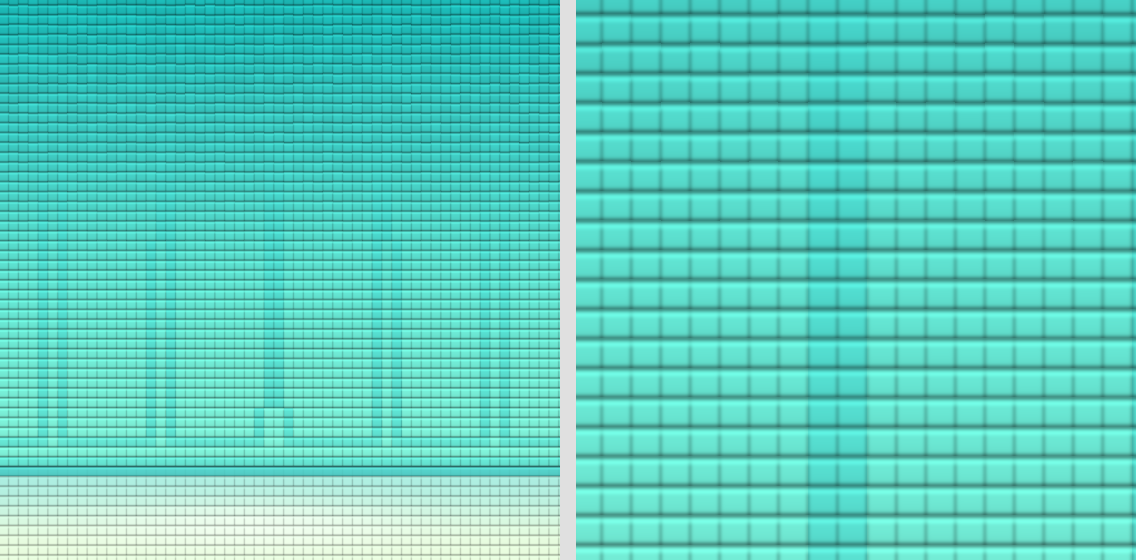
Left, the full canvas; right, a detail of the centre.
This pattern is drawn by a Shadertoy shader. Its source:

```glsl
// Mosaic of 57 by 57 glossy tiles: a turquoise wall shading from deep to pale,
// with five pairs of darker lane columns, a rim, and a cream floor below.
// Colour is chosen once per tile; grooves and bevels are added on top.

const float TILES = 57.0;
const vec2 GRID_OFFSET = vec2(0.13, 0.52);
const float GROOVE_WIDTH = 0.105;    // widths in tiles
const float JOINT_WIDTH = 0.085;
const float BEVEL_WIDTH = 0.11;
const float GROOVE_DEPTH = 0.34;
const float JOINT_DEPTH = 0.17;
const float WEAR_SHIFT = 0.09;
const float WEAR_TONE = 0.05;

const float BAR_ROW = 45.0;          // rows counted from the top
const float RIM_ROW = 48.0;
const float FLOOR_ROW = 49.0;
const float LANE_PITCH = 11.2;
const float LANE_CENTER = 28.0;

const vec3 WALL_TOP = vec3(0.11, 0.73, 0.72);
const vec3 WALL_HIGH = vec3(0.23, 0.79, 0.76);
const vec3 WALL_MID = vec3(0.38, 0.89, 0.82);
const vec3 WALL_LOW = vec3(0.50, 0.95, 0.85);
const vec3 LANE = vec3(0.25, 0.83, 0.80);
const vec3 RIM = vec3(0.33, 0.82, 0.79);
const vec3 FLOOR_FAR = vec3(0.67, 0.93, 0.88);
const vec3 FLOOR_NEAR = vec3(0.91, 0.99, 0.87);
const vec3 GLOW = vec3(0.96, 1.0, 0.95);

float hash(vec2 p) {
    p = fract(p * vec2(0.1031, 0.1137));
    p += dot(p, p.yx + 33.33);
    return fract((p.x + p.y) * p.x * 91.7);
}

float ridge(float d, float width) {
    return exp(-d * d / (width * width));
}

// x: tile lies on a lane line, y: tile lies between the pair
vec2 laneMask(vec2 tile, float depth) {
    float halfGap = 0.5 + 0.69 * depth;
    vec2 mask = vec2(0.0);
    for (int i = -2; i <= 2; i++) {
        float center = LANE_CENTER + LANE_PITCH * float(i);
        float left = floor(center - halfGap);
        float right = floor(center + halfGap);
        if (tile.x == left || tile.x == right) mask.x = 1.0;
        if (tile.x > left && tile.x < right) mask.y = 1.0;
    }
    return mask;
}

vec3 wallColor(vec2 tile, float depth) {
    vec3 color = mix(WALL_TOP, WALL_HIGH, smoothstep(0.0, 0.25, depth));
    color = mix(color, WALL_MID, clamp((depth - 0.25) / 0.25, 0.0, 1.0));
    color = mix(color, WALL_LOW, clamp((depth - 0.5) / 0.28, 0.0, 1.0));

    vec2 lane = laneMask(tile, depth);
    float strength = 0.5 * smoothstep(0.16, 0.42, depth);
    if (tile.y < BAR_ROW) color = mix(color, LANE, lane.x * strength);
    if (tile.y == BAR_ROW) color = mix(color, LANE, 0.4 * (1.0 - lane.y));
    if (tile.y == RIM_ROW - 1.0) color = mix(color, LANE, 0.4);
    return tile.y == RIM_ROW ? RIM : color;
}

vec3 floorColor(vec2 tile, float depth) {
    float near = (tile.y - FLOOR_ROW) / (TILES - FLOOR_ROW);
    vec3 color = mix(FLOOR_FAR, FLOOR_NEAR, smoothstep(-0.1, 0.85, near));
    vec2 d = (vec2(tile.x / TILES, depth) - vec2(0.45, 0.94)) / vec2(0.30, 0.045);
    return mix(color, GLOW, 0.8 * exp(-dot(d, d)));
}

void mainImage(out vec4 fragColor, in vec2 fragCoord) {
    vec2 uv = fragCoord / iResolution.xy;
    vec2 p = vec2(uv.x, 1.0 - uv.y) * TILES + GRID_OFFSET;

    // Uneven grooves, strongest at the top
    float wear = 1.0 - smoothstep(0.05, 0.55, 1.0 - uv.y);
    vec2 grooveId = vec2(floor(p.x), floor(p.y + 0.5));
    p.y += (hash(grooveId + 7.0) - 0.5) * WEAR_SHIFT * wear;

    vec2 tile = floor(p);
    vec2 f = p - tile;
    float depth = tile.y / TILES;
    float onFloor = step(FLOOR_ROW, tile.y);
    vec3 color = onFloor > 0.5 ? floorColor(tile, depth) : wallColor(tile, depth);
    color *= 1.0 + (hash(tile) - 0.5) * WEAR_TONE * (0.15 + wear);

    // Glossy face: bright upper bevel, slightly shaded foot
    float bevel = ridge(f.y - 0.2, BEVEL_WIDTH);
    color *= 1.0 - 0.04 * smoothstep(0.4, 1.0, f.y) * (1.0 - onFloor);
    color += vec3(0.04, 0.09, 0.08) * bevel * (1.0 - 0.7 * onFloor);

    // Vertical joints soften beneath the bevel and vanish on the rim
    vec2 edge = min(f, 1.0 - f);
    float joint = ridge(edge.x, JOINT_WIDTH) * mix(0.35, 1.0, smoothstep(0.15, 0.4, f.y));
    joint *= tile.y == RIM_ROW ? 0.15 : 1.0;
    color *= 1.0 - JOINT_DEPTH * joint;

    // Horizontal grooves, deepest along the top of the rim
    float groove = ridge(edge.y, GROOVE_WIDTH);
    float rimLine = 1.0 - step(0.5, abs(p.y - RIM_ROW));
    float grooveDepth = mix(GROOVE_DEPTH, 0.27, onFloor) + 0.16 * rimLine;
    color *= 1.0 - grooveDepth * groove;

    fragColor = vec4(clamp(color, 0.0, 1.0), 1.0);
}
```
